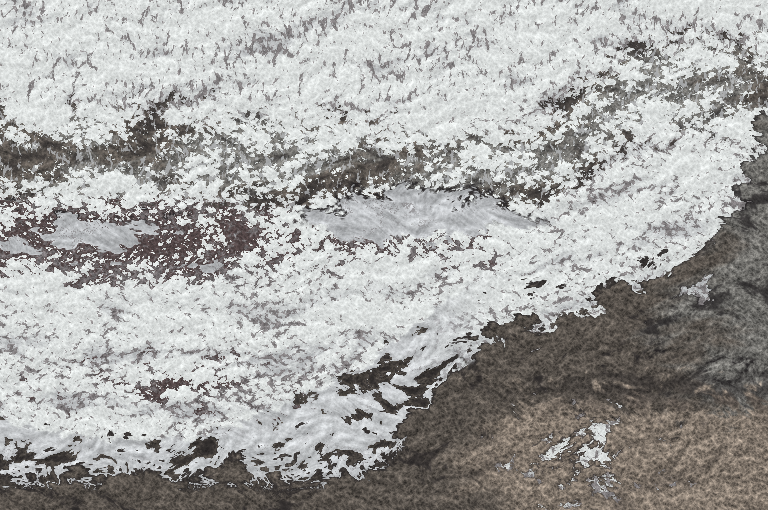
This texture is drawn by a WebGL 2 fragment shader. Its source:

```glsl
#version 300 es
precision highp float;
uniform vec2 u_resolution;
out vec4 fragColor;

const vec3 WHITE = vec3(0.87, 0.885, 0.88);
const vec3 PALE = vec3(0.715, 0.725, 0.735);
const vec3 SPECK = vec3(0.46, 0.44, 0.445);
const vec3 MAROON = vec3(0.29, 0.235, 0.235);
const vec3 GREY_ROCK = vec3(0.46, 0.455, 0.44);
const vec3 BROWN_ROCK = vec3(0.365, 0.34, 0.315);
const vec3 TAN_ROCK = vec3(0.54, 0.495, 0.45);
const vec3 CREVICE = vec3(0.14, 0.13, 0.135);
const vec2 LIGHT = vec2(-0.002, 0.004);
const vec2 MID_SCALE = vec2(15.0, 21.0);
const vec2 FINE_SCALE = vec2(62.0, 80.0);
const float SOFT = 0.005;
const float MEAN_DISTANCE = 0.47;

vec2 hash2(vec2 c) {
    vec3 h = fract(c.xyx * vec3(0.1031, 0.1030, 0.0973));
    h += dot(h, h.yzx + 33.33);
    return fract((h.xx + h.yz) * h.zy);
}

// Distances to the nearest and second nearest cell points
vec2 cells(vec2 p) {
    vec2 id = floor(p), f = p - id, d = vec2(9.0);
    for (int j = -1; j <= 1; j++)
    for (int i = -1; i <= 1; i++) {
        vec2 o = vec2(i, j);
        float r = length(o + hash2(id + o) - f);
        d = r < d.x ? vec2(r, d.x) : vec2(d.x, min(d.y, r));
    }
    return d;
}

// Layered cellular noise, bent by sines and centred on zero
float crust(vec2 p, int octaves) {
    float sum = 0.0, norm = 0.0, amp = 0.5;
    p += 40.0;
    for (int i = 0; i < octaves; i++) {
        p += 0.28 * sin(p.yx * 1.7 + vec2(0.0, 1.3));
        sum += amp * cells(p).x;
        norm += amp;
        amp *= 0.6;
        p = mat2(0.8, 0.6, -0.6, 0.8) * p * 2.1 + 7.3;
    }
    return (sum / norm - MEAN_DISTANCE) * 2.5;
}

float mask(float d) { return smoothstep(-SOFT, SOFT, d); }

void main() {
    vec2 p = gl_FragCoord.xy / u_resolution.y;
    float x = p.x, y = p.y;
    float strata = y - 0.2 * smoothstep(0.5, 1.4, x);

    // Noise from broad to fine
    float big = crust(vec2(x * 4.0, strata * 10.0), 4);
    float mid = crust(p * MID_SCALE, 4);
    float fine = crust(p * FINE_SCALE, 3);
    float slope = crust((p + 2.0 * LIGHT) * MID_SCALE, 4) - mid;
    float grain = crust(p * 140.0, 2);
    float streak = crust(p * vec2(85.0, 48.0), 3);
    float rough = 0.07 * mid + 0.07 * big + 0.08 * fine;

    // Bare rock with pits and a dark ledge
    float tanZone = smoothstep(0.22, 0.17, y + 0.1 * mid) * smoothstep(0.85, 1.02, x + 0.15 * big);
    float greyZone = smoothstep(1.25, 1.42, x + 0.2 * big);
    vec3 texture1 = vec3(1.0 + 0.3 * slope + 0.3 * grain + 0.3 * fine);
    vec3 rock = mix(mix(BROWN_ROCK, GREY_ROCK, greyZone), TAN_ROCK, tanZone) * texture1;
    float pits = smoothstep(0.02, 0.38, 0.6 * big + 0.6 * mid + 0.2 * fine) * (1.0 - 0.7 * tanZone);
    float ledge = smoothstep(0.05, 0.0, abs(y - 0.25 - 0.08 * mid)) * smoothstep(0.95, 1.3, x);
    rock = mix(rock, CREVICE, clamp(0.7 * pits + 0.45 * ledge, 0.0, 0.9));

    // Lower paint edge, plaster with holes, loose islands
    float plasterLine = 0.14 + 0.7 * (x - 0.25) * (x - 0.25);
    float plaster = mask(plasterLine - y + 0.03 * mid) * smoothstep(1.0, 0.8, x);
    float edge = 0.05 + 0.29 * smoothstep(0.68, 1.0, x) + 0.12 * smoothstep(1.0, 1.35, x)
               + 0.28 * smoothstep(1.36, 1.52, x);
    float paintD = y - edge + 0.09 * mid + 0.09 * big;
    paintD = mix(paintD, min(paintD, 0.022 - 0.2 * (big + mid)), plaster);
    float islandD = 0.025 - length((p - vec2(1.14, 0.11)) * vec2(0.45, 0.6)) + 0.1 * mid + 0.03 * fine;
    paintD = max(paintD, islandD);
    rock = mix(CREVICE, rock, 0.35 + 0.65 * smoothstep(0.0, 0.022, -paintD + 0.03 * mid));

    // White paint with ripples, soft grey mottling and clustered specks
    float ripple = sin(strata * 62.0 + 2.0 * sin(x * 3.1) + 2.5 * big);
    float lower = smoothstep(0.55, 0.42, strata);
    float bright = exp(-pow((strata - 0.42) / 0.07, 2.0));
    float dull = smoothstep(-0.1, 0.5, 0.3 * ripple * lower + 0.7 * big + 0.4 * mid + 0.2 * fine);
    vec3 paint = mix(WHITE, PALE, 0.85 * dull * (1.0 - 0.5 * bright));
    paint *= 1.0 + 0.1 * grain + 0.12 * slope;
    float top = smoothstep(0.74, 0.82, y - 0.08 * smoothstep(0.8, 1.4, x));
    float speckNoise = mix(fine, streak, top) + 0.35 * grain + 0.6 * big + 0.35 * mid;
    float specks = smoothstep(-0.02, 0.32, speckNoise - 0.1 * bright - 0.04 * top);
    paint = mix(paint, SPECK * (1.0 + 0.3 * grain), 0.85 * specks);

    // Smooth plaster with hairline cracks
    vec2 nearest = cells(p * 7.0 + 0.3 * vec2(mid, fine));
    float crack = smoothstep(0.035, 0.01, nearest.y - nearest.x) * smoothstep(-0.1, 0.2, big);
    vec3 smoothPaint = PALE * (1.04 + 0.25 * slope + 0.08 * grain - 0.12 * mid);
    smoothPaint = mix(smoothPaint, SPECK, 0.5 * crack);
    paint = mix(paint, smoothPaint, 0.85 * plaster);

    // Stained maroon layer
    float left = smoothstep(0.65, 0.3, x);
    float stainD = mix(0.035, 0.08, left) - abs(y - 0.535) + rough - 0.2 * smoothstep(0.95, 1.15, x);
    float patchD = 0.015 - length((p - vec2(0.37, 0.25)) * vec2(0.2, 0.8)) + 0.09 * mid + 0.06 * fine;
    vec3 stain = mix(MAROON, SPECK, smoothstep(-0.15, 0.4, fine + 0.5 * big)) * (1.0 + 0.35 * grain);
    paint = mix(paint, stain, 0.92 * mask(max(stainD, patchD)));

    // Weathered stone band
    float bandLine = 0.69 - 0.03 * smoothstep(0.4, 0.9, x) + 0.17 * smoothstep(1.0, 1.3, x);
    float bandD = 0.065 - abs(y - bandLine) + rough;
    vec3 stone = mix(GREY_ROCK, BROWN_ROCK, smoothstep(-0.2, 0.2, big)) * texture1;
    stone = mix(stone, CREVICE, 0.5 * pits);
    stone = mix(stone, PALE, 0.75 * smoothstep(0.05, 0.3, streak - 0.3 * big));
    paint = mix(paint, stone, 0.95 * mask(bandD));

    // Raised flakes, shadowed along their upper rim
    float away = (x - 0.81) * (x - 0.81);
    float flakeD = min(y - 0.525 - 0.8 * away, 0.63 - 1.2 * away - y) + 0.05 * mid;
    float leftD = 0.022 - abs(y - 0.54) + 0.1 * big + 0.08 * mid - 0.2 * smoothstep(0.4, 0.55, x);
    flakeD = max(flakeD, leftD);
    float rim = smoothstep(-0.02, -0.002, flakeD + 0.02 * fine) * smoothstep(0.55, 0.58, y);
    paint = mix(paint, CREVICE, 0.85 * rim);
    paint = mix(paint, smoothPaint, mask(flakeD));

    fragColor = vec4(clamp(mix(rock, paint, mask(paintD)), 0.0, 1.0), 1.0);
}
```
